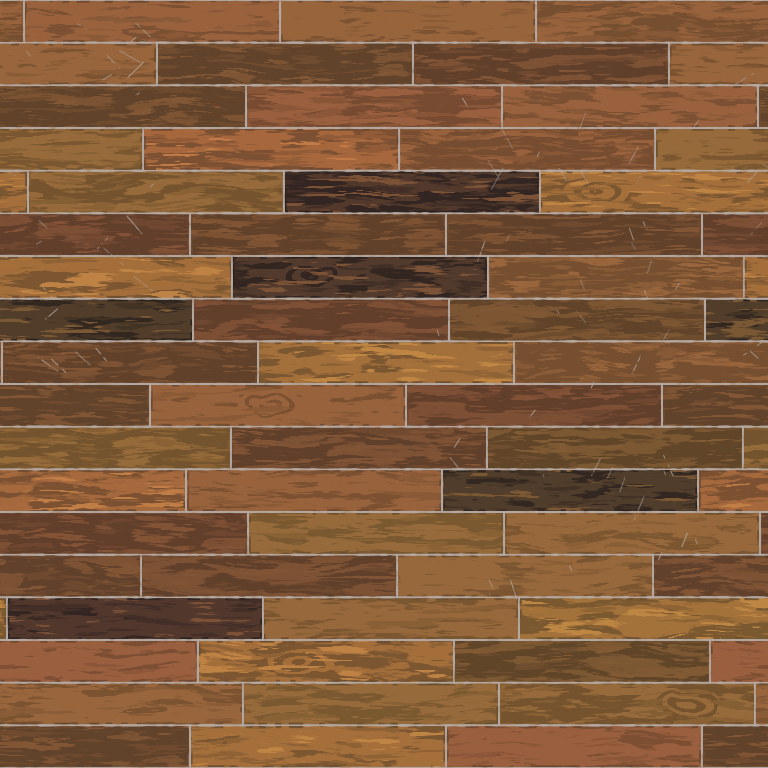
Write a Shadertoy shader that draws this texture.

```glsl
const float COLUMNS = 3.0;
const float ROWS = 18.0;
const float SEAM_HALF_WIDTH = 0.00125;
const float CHIP_DEPTH = 0.0035;
const float SCRATCH_HALF_WIDTH = 0.0007;
const int SCRATCHES = 76;
const vec2 GRAIN_SCALE = vec2(1.1, 6.5);

const vec3 DEEP = vec3(0.20, 0.15, 0.13);
const vec3 UMBER = vec3(0.32, 0.23, 0.17);
const vec3 DARK = vec3(0.38, 0.26, 0.165);
const vec3 BROWN = vec3(0.46, 0.31, 0.185);
const vec3 OAK = vec3(0.595, 0.395, 0.235);
const vec3 HONEY = vec3(0.645, 0.42, 0.235);
const vec3 GLINT = vec3(0.75, 0.50, 0.27);
const vec3 SEAM = vec3(0.70, 0.66, 0.63);

// Stagger of each course, bottom to top, in plank lengths
const float SHIFT[18] = float[18](
    0.742, 0.949, 0.773, 0.027, 0.551, 0.969, 0.727, 0.902, 0.586,
    0.008, 0.754, 0.906, 0.742, 0.109, 0.559, 0.961, 0.613, 0.094);

float hash(vec2 p) {
    vec3 q = fract(p.xyx * 0.1031);
    q += dot(q, q.yzx + 33.33);
    return fract((q.x + q.y) * q.z);
}

float noise(vec2 p) {
    vec2 i = floor(p), f = fract(p);
    f = f * f * (3.0 - 2.0 * f);
    return mix(mix(hash(i), hash(i + vec2(1, 0)), f.x),
               mix(hash(i + vec2(0, 1)), hash(i + vec2(1, 1)), f.x), f.y);
}

float fbm(vec2 p) {
    float sum = 0.0, weight = 0.5;
    for (int i = 0; i < 4; i++) {
        sum += weight * noise(p);
        p = p * 2.03 + 17.3;
        weight *= 0.5;
    }
    return sum / 0.9375;
}

float above(float edge, float value, float soft) {
    return smoothstep(edge - soft, edge + soft, value);
}

// Flat-toned wood: base, darker figure, lighter streaks; q is in plank heights
vec3 wood(vec2 q, vec2 id, float soft, out vec3 figureColor) {
    float tone = hash(id + 3.7), hue = hash(id + 41.2);
    vec3 base = tone < 0.12 ? UMBER : tone < 0.38 ? DARK
              : tone < 0.52 ? BROWN : tone < 0.84 ? OAK : HONEY;
    figureColor = tone < 0.12 ? DEEP : tone < 0.38 ? mix(DARK, OAK, 0.5)
                : tone < 0.52 ? OAK : BROWN * 1.05;
    vec3 tint = 1.0 + (hue - 0.5) * vec3(0.02, -0.12, 0.06);

    vec2 seed = id * vec2(31.0, 17.0) + 5.0;
    vec2 g = q + vec2(0.0, 0.22 * noise(q * vec2(0.7, 1.2) + seed));
    float figure = fbm(g * GRAIN_SCALE + seed);
    float streak = fbm(g * GRAIN_SCALE * vec2(1.0, 1.7) + seed + 60.0);

    // Occasional knot with wavering rings
    vec2 k = (q - vec2(1.0 + 4.0 * hash(id + 8.1), 0.5)) * vec2(0.45, 1.0);
    float r = length(k) + 0.15 * noise(q * 3.0 + seed);
    float knot = step(0.82, hash(id + 23.0)) * smoothstep(0.5, 0.3, r);
    figure = mix(figure, 0.55 + 0.25 * cos(r * 42.0), knot);

    float cover = mix(0.49, 0.68, hash(id + 12.6));
    vec3 color = mix(base, figureColor, above(cover, figure, soft));
    color = mix(color, mix(base, figureColor, 0.5),
                above(0.66, streak, soft));
    vec3 light = tone > 0.84 ? GLINT : mix(base, OAK, 0.6);
    color = mix(color, light, above(0.68, 1.0 - streak, soft));
    figureColor *= tint;
    return color * tint;
}

float segmentDistance(vec2 p, vec2 halfSpan) {
    float t = clamp(dot(p, halfSpan) / dot(halfSpan, halfSpan), -1.0, 1.0);
    return length(p - halfSpan * t);
}

// Short slanting scratches gathered in two worn zones
float scratches(vec2 uv, float pixel) {
    float mask = 0.0;
    for (int i = 0; i < SCRATCHES; i++) {
        float n = float(i);
        vec2 a = vec2(hash(vec2(n, 1.3)), hash(vec2(n, 7.9))) - 0.5;
        bool left = i % 5 < 2;
        vec2 center = left ? vec2(0.08, 0.73) + a * vec2(0.24, 0.50)
                           : vec2(0.74, 0.55) + a * vec2(0.34, 0.64);
        float angle = (left ? 2.45 : 2.05) + 0.4 * (hash(vec2(n, 4.4)) - 0.5);
        if (hash(vec2(n, 9.2)) < 0.4) angle = 3.14 - angle;
        float size = mix(0.003, 0.017, pow(hash(vec2(n, 2.6)), 1.5));
        vec2 d = uv - center;
        d -= round(d);
        float dist = segmentDistance(d, size * vec2(cos(angle), sin(angle)));
        float line = 1.0 - above(SCRATCH_HALF_WIDTH, dist, 0.6 * pixel);
        mask = max(mask, line * mix(0.35, 0.85, hash(vec2(n, 5.5))));
    }
    return mask * smoothstep(0.2, 0.5, noise(uv * 190.0));
}

void mainImage(out vec4 fragColor, in vec2 fragCoord) {
    vec2 uv = fragCoord / iResolution.xy;
    float pixel = 1.0 / iResolution.y;

    // Plank layout, wrapping at the canvas edges
    float row = clamp(floor(uv.y * ROWS), 0.0, ROWS - 1.0);
    vec2 cell = vec2(uv.x * COLUMNS - SHIFT[int(row)], uv.y * ROWS);
    vec2 local = fract(cell);
    vec2 id = vec2(mod(floor(cell.x), COLUMNS), row);
    vec2 plankSize = 1.0 / vec2(COLUMNS, ROWS);

    vec3 figureColor;
    vec2 q = local * plankSize * ROWS;
    vec3 color = wood(q, id, pixel * ROWS * 1.4, figureColor);

    // Chipped borders, scratches, then ragged seams
    vec2 border = min(local, 1.0 - local) * plankSize;
    float edge = min(border.x, border.y);
    float chip = above(0.6, noise(uv * 105.0), 0.08);
    color = mix(color, figureColor * 0.9,
                chip * (1.0 - above(CHIP_DEPTH, edge, pixel)));
    color = mix(color, SEAM, scratches(uv, pixel));
    float ragged = SEAM_HALF_WIDTH * (0.65 + 0.7 * noise(uv * 130.0 + 9.0));
    color = mix(color, SEAM, 1.0 - above(ragged, edge, 0.5 * pixel));

    fragColor = vec4(color, 1.0);
}
```
